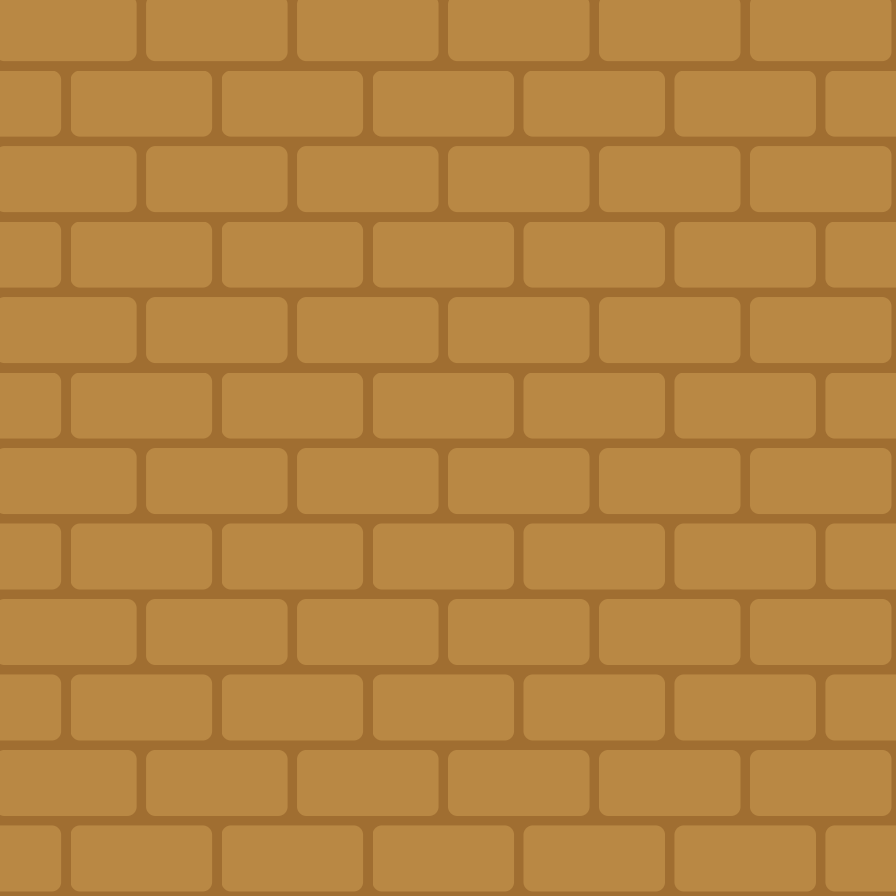
This texture is drawn by a Shadertoy shader. Its source:

```glsl
const vec3 BRICK_COLOR = vec3(0.725, 0.533, 0.265);
const vec3 MORTAR_COLOR = vec3(0.627, 0.430, 0.192);
const float BRICKS_ACROSS = 5.935;
const vec2 CELL = vec2(2.0, 1.0);   // brick plus joint, in course heights
const float JOINT = 0.125;          // mortar width
const float CORNER = 0.125;         // corner radius
const float COURSE_SHIFT = 0.5;     // stagger, in cell widths

// Signed distance to a rounded box centred at the origin
float roundedBox(vec2 p, vec2 halfSize, float radius) {
    vec2 q = abs(p) - halfSize + radius;
    return length(max(q, 0.0)) + min(max(q.x, q.y), 0.0) - radius;
}

// Signed distance to the nearest brick in running bond
float brickDistance(vec2 p) {
    float course = floor(p.y / CELL.y);
    p.x += COURSE_SHIFT * CELL.x * mod(course + 1.0, 2.0);
    vec2 local = mod(p, CELL);
    vec2 brickSize = CELL - JOINT;
    vec2 center = vec2(0.5 * brickSize.x, JOINT + 0.5 * brickSize.y);
    return roundedBox(local - center, 0.5 * brickSize, CORNER);
}

void mainImage(out vec4 fragColor, in vec2 fragCoord) {
    // Wall coordinates, with a brick corner at the canvas centre
    float scale = BRICKS_ACROSS * CELL.x / iResolution.y;
    vec2 wall = (fragCoord - 0.5 * iResolution.xy) * scale;

    // Antialiased brick over mortar, one pixel wide edge
    float coverage = clamp(0.5 - brickDistance(wall) / scale, 0.0, 1.0);
    fragColor = vec4(mix(MORTAR_COLOR, BRICK_COLOR, coverage), 1.0);
}
```
